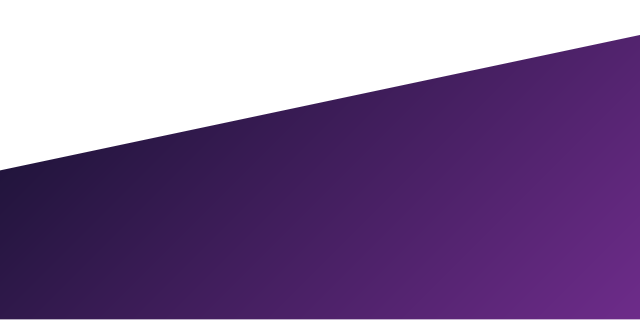
Give the GLSL for this background, as a Shadertoy shader.

```glsl
#define EDGE_LEFT 0.4675
#define EDGE_SLOPE 0.2116
#define BASE_HEIGHT 0.002
#define GRADIENT_START 0.531
#define GRADIENT_END 3.0
#define PAPER vec3(1.0)
#define DEEP_INDIGO vec3(0.130, 0.079, 0.235)
#define BRIGHT_PURPLE vec3(0.430, 0.171, 0.542)

// Signed distance to the slanted panel, negative inside
float panelDistance(vec2 p) {
    float top = (p.y - EDGE_LEFT - EDGE_SLOPE * p.x) / length(vec2(1.0, EDGE_SLOPE));
    return max(top, BASE_HEIGHT - p.y);
}

// Diagonal blend from upper left to lower right
vec3 panelColor(vec2 p) {
    float diagonal = p.x + 1.0 - p.y;
    float blend = (diagonal - GRADIENT_START) / (GRADIENT_END - GRADIENT_START);
    return mix(DEEP_INDIGO, BRIGHT_PURPLE, clamp(blend, 0.0, 1.0));
}

void mainImage(out vec4 fragColor, in vec2 fragCoord) {
    // Canvas units: height 1, width 2
    vec2 p = fragCoord / iResolution.xy * vec2(2.0, 1.0);
    float pixel = 1.0 / iResolution.y;

    // Antialiased panel over the plain ground
    float coverage = clamp(0.5 - panelDistance(p) / pixel, 0.0, 1.0);
    fragColor = vec4(mix(PAPER, panelColor(p), coverage), 1.0);
}
```
